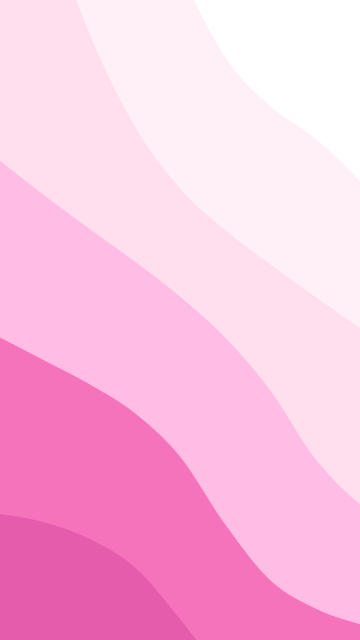
Write a Shadertoy shader that draws this background.

```glsl
// Cubic spline through evenly spaced heights; returns height and slope.
// Knots run from x = -1/8 to x = 9/8.
vec2 spline(float knots[11], float x) {
    float s = clamp(x, 0.0, 0.9999) * 8.0;
    int i = int(s);
    float t = s - float(i);
    float a = knots[i], b = knots[i + 1], c = knots[i + 2], d = knots[i + 3];
    float k1 = 0.5 * (c - a);
    float k2 = a - 2.5 * b + 2.0 * c - 0.5 * d;
    float k3 = 0.5 * (d - a) + 1.5 * (b - c);
    float height = b + t * (k1 + t * (k2 + t * k3));
    float slope = 8.0 * (k1 + t * (2.0 * k2 + t * 3.0 * k3));
    return vec2(height, slope);
}

// Smooth coverage of the area below a wave.
float below(float knots[11], vec2 uv) {
    vec2 wave = spline(knots, uv.x);
    float slope = wave.y * iResolution.y / iResolution.x;
    float dist = (wave.x - uv.y) * iResolution.y / sqrt(1.0 + slope * slope);
    return clamp(dist + 0.5, 0.0, 1.0);
}

void mainImage(out vec4 fragColor, in vec2 fragCoord) {
    vec2 uv = fragCoord / iResolution.xy;

    // Wave crests, from the upper right to the lower left
    float blushWave[11] = float[11](2.1, 1.9, 1.7, 1.47, 1.2474, 1.0495,
                                    0.9115, 0.8346, 0.7839, 0.7174, 0.6354);
    float petalWave[11] = float[11](1.547, 1.3385, 1.1367, 0.9453, 0.8021, 0.7057,
                                    0.6406, 0.5872, 0.5365, 0.487, 0.4375);
    float candyWave[11] = float[11](0.8047, 0.7487, 0.694, 0.6419, 0.5911, 0.5365,
                                    0.4727, 0.3906, 0.2839, 0.2122, 0.1706);
    float roseWave[11] = float[11](0.509, 0.4727, 0.4362, 0.3991, 0.3542, 0.2865,
                                   0.181, 0.0938, 0.0495, 0.0247, 0.0104);
    float orchidWave[11] = float[11](0.2005, 0.1966, 0.1836, 0.1576, 0.1133, 0.0326,
                                     -0.061, -0.159, -0.26, -0.36, -0.46);

    // Layers, painted back to front over white
    vec3 color = vec3(1.0);
    color = mix(color, vec3(1.0, 0.94, 0.97), below(blushWave, uv));
    color = mix(color, vec3(1.0, 0.87, 0.93), below(petalWave, uv));
    color = mix(color, vec3(1.0, 0.74, 0.90), below(candyWave, uv));
    color = mix(color, vec3(0.96, 0.45, 0.73), below(roseWave, uv));
    color = mix(color, vec3(0.90, 0.36, 0.68), below(orchidWave, uv));

    fragColor = vec4(color, 1.0);
}
```
